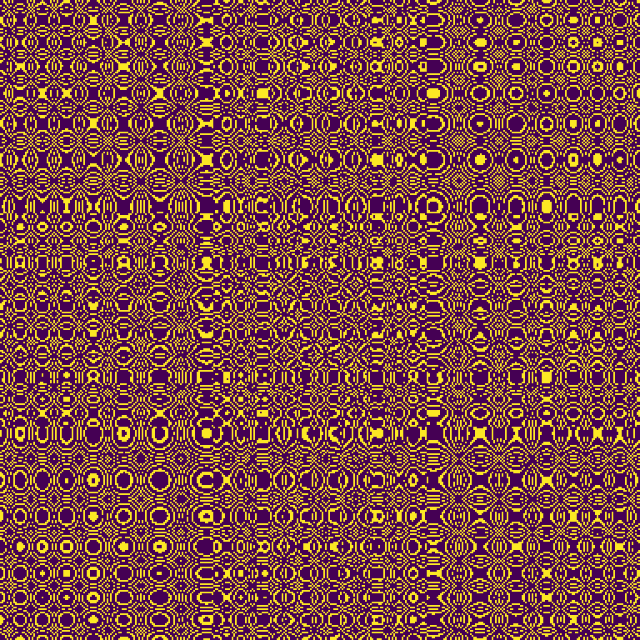
Give the GLSL for this pattern, as a WebGL 2 fragment shader.

```glsl
#version 300 es
precision highp float;

uniform vec2 u_resolution;
out vec4 fragColor;

const vec3 PURPLE = vec3(0.27, 0.00, 0.33);
const vec3 YELLOW = vec3(0.99, 0.91, 0.14);
const float CELLS = 384.0;         // cells along each side
const float SEAM = 64.0;           // cells from the centre to a block seam
const float STATIONARY = 68.0;     // where the chirp first aliases to rest
const float OUTER_SHIFT = 0.508;   // phase of the outer blocks
const float INNER_RATE = 0.41;     // extra cycles per cell in the middle block
const float RIPPLE_PERIOD = 17.0;  // cells per ripple in the middle block
const float RIPPLE_DEPTH = 1.08;   // ripple size in cycles
const float BAND_START = 0.50;     // phase window drawn in yellow
const float BAND_WIDTH = 0.31;
const int SAMPLES = 4;             // samples per pixel side
const float TAU = 6.2831853;

// Odd cubic chirp; aliasing on the cell grid makes the plaid bands.
float axisPhase(float k) {
    float d = abs(k);
    float chirp = d * d * d / (3.0 * STATIONARY * STATIONARY);
    float ripple = RIPPLE_DEPTH * sin(TAU * d / RIPPLE_PERIOD);
    float inner = INNER_RATE * d + ripple;
    return sign(k) * (chirp + (d < SEAM ? inner : OUTER_SHIFT));
}

// One where the summed phases of row and column fall in the yellow band.
float cellValue(vec2 uv) {
    vec2 k = floor(uv * CELLS) + 0.5 - 0.5 * CELLS;
    float phase = fract(axisPhase(k.x) + axisPhase(k.y) - BAND_START);
    return 1.0 - step(BAND_WIDTH, phase);
}

void main() {
    // Average over the pixel to smooth cell edges.
    vec2 corner = gl_FragCoord.xy - 0.5;
    float coverage = 0.0;
    for (int j = 0; j < SAMPLES; j++) {
        for (int i = 0; i < SAMPLES; i++) {
            vec2 offset = (vec2(i, j) + 0.5) / float(SAMPLES);
            coverage += cellValue((corner + offset) / u_resolution);
        }
    }
    coverage /= float(SAMPLES * SAMPLES);
    fragColor = vec4(mix(PURPLE, YELLOW, coverage), 1.0);
}
```
